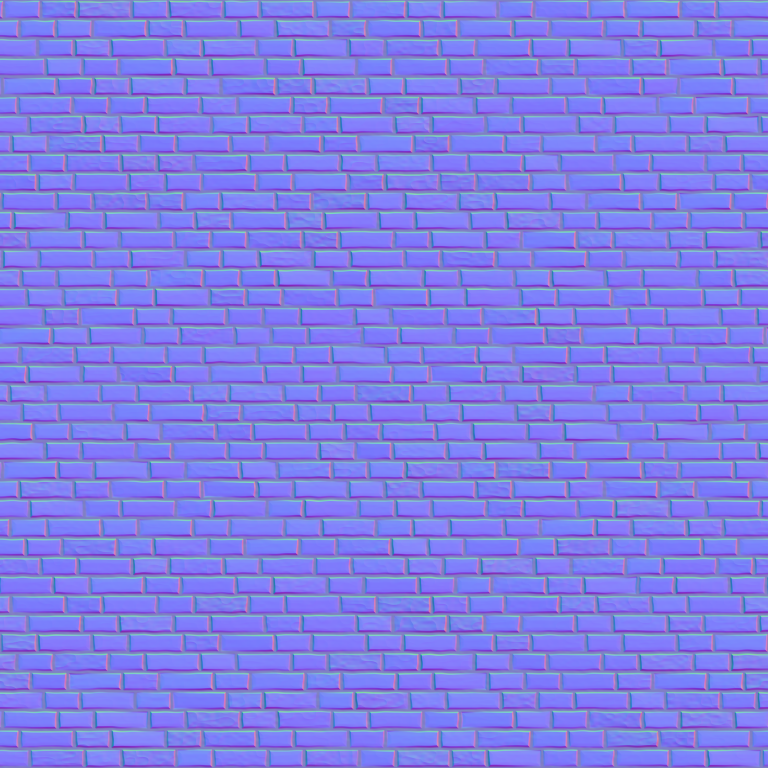
A Shadertoy shader for this texture map:

```glsl
// Tangent-space normal map of a worn brick wall: 40 courses of long and short bricks.
// A height field of bevelled, wobbly boxes is differentiated and encoded as colour;
// every course wraps after 42 width units, and all the noise is periodic.

const float COURSES = 40.0;
const float UNITS = 42.0;          // a long brick is 3 units wide, a short one 2
const float PAIRS = 8.0;           // long + short pairs, then one extra short brick
const float MORTAR_HALF = 0.0006;
const float CORNER = 0.0018;
const float DEPTH = 0.0016;
const float SLOPE_STEP = 0.0005;

struct Brick {
    vec2 p;         // position from the brick centre, in canvas units
    vec2 halfSize;
    vec2 id;
};

float hash(vec2 p) {
    vec3 q = fract(vec3(p.xyx) * 0.1031);
    q += dot(q, q.yzx + 33.33);
    return fract((q.x + q.y) * q.z);
}

// Value noise that repeats after a whole number of cells
float noise(vec2 uv, vec2 cells) {
    vec2 p = uv * cells;
    vec2 i = floor(p);
    vec2 f = fract(p);
    f = f * f * (3.0 - 2.0 * f);
    vec2 a = mod(i, cells);
    vec2 b = mod(i + 1.0, cells);
    return mix(mix(hash(a), hash(vec2(b.x, a.y)), f.x),
               mix(hash(vec2(a.x, b.y)), hash(b), f.x), f.y);
}

// Each course drifts sideways by an irregular amount
float courseOffset(float row) {
    return 33.6 - 0.75 * row + 0.6 * (hash(vec2(row, 7.0)) - 0.5);
}

Brick brickAt(vec2 uv) {
    float y = uv.y * COURSES;
    float row = mod(floor(y), COURSES);
    float x = mod(uv.x * UNITS - courseOffset(row), UNITS);
    float pair = min(floor(x / 5.0), PAIRS);
    float local = x - 5.0 * pair;
    bool extra = pair > PAIRS - 0.5;
    float isShort = extra ? 1.0 : step(3.0, local);
    float start = extra ? 0.0 : 3.0 * isShort;
    float width = 3.0 - isShort;
    vec2 cell = vec2(1.0 / UNITS, 1.0 / COURSES);
    vec2 p = vec2(local - start - 0.5 * width, fract(y) - 0.5) * cell;
    return Brick(p, 0.5 * vec2(width, 1.0) * cell, vec2(pair * 2.0 + isShort, row));
}

float roundedBox(vec2 p, vec2 halfSize, float radius) {
    vec2 q = abs(p) - halfSize + radius;
    return length(max(q, 0.0)) + min(max(q.x, q.y), 0.0) - radius;
}

// x: height, y: length of the encoded normal
vec2 surface(vec2 uv) {
    // Uneven edges
    vec2 wobble = vec2(noise(uv, vec2(90.0, 110.0)), noise(uv + 0.37, vec2(70.0, 50.0))) - 0.5;
    Brick b = brickAt(uv + 0.0012 * wobble);
    float shrink = MORTAR_HALF + 0.0007 * hash(b.id + 5.0);
    float d = roundedBox(b.p, b.halfSize - shrink, CORNER);

    // Crisp upper arris, softer lower one, and a faint rounding further in
    float bevel = mix(0.0034, 0.0022, smoothstep(-b.halfSize.y, b.halfSize.y, b.p.y));
    float face = smoothstep(0.0, bevel, -d);
    float crown = smoothstep(0.0, 0.0075, -d);

    // Broad patches of wear, and bricks that stand out or lean differently
    float wear = noise(uv, vec2(7.0, 9.0));
    float depth = DEPTH * (0.45 + 0.6 * hash(b.id + 61.0) + 0.5 * wear);
    vec2 tilt = 0.13 * (vec2(hash(b.id + 11.0), hash(b.id + 23.0)) - 0.5);
    float rough = smoothstep(0.55, 1.15, hash(b.id + 41.0) + 0.4 * (wear - 0.5));

    // Fine grain and creases
    float grain = noise(uv, vec2(150.0, 230.0));
    float crease = 1.0 - abs(2.0 * noise(uv + 0.19, vec2(64.0, 120.0)) - 1.0);
    float relief = (0.12 + 0.88 * rough) * (0.0006 * grain + 0.0005 * crease * crease);
    relief += 0.0004 * crown + dot(b.p, tilt);
    float height = face * (depth + relief) + (1.0 - face) * 0.0004 * grain;

    // Recesses and pitted faces hold a shorter, greyer normal
    float clean = 0.8 * smoothstep(0.0, 0.8, face) + 0.2 * crown;
    float shade = mix(0.54, 0.98, clean) - 0.1 * rough * rough * face;
    return vec2(height, shade);
}

vec3 wallNormal(vec2 uv) {
    vec2 e = vec2(SLOPE_STEP, 0.0);
    vec2 left = surface(uv - e.xy);
    vec2 right = surface(uv + e.xy);
    vec2 below = surface(uv - e.yx);
    vec2 above = surface(uv + e.yx);
    vec2 slope = vec2(right.x - left.x, above.x - below.x) / (2.0 * SLOPE_STEP);
    float shade = 0.25 * (left.y + right.y + below.y + above.y);
    return normalize(vec3(-slope, 1.0)) * shade;
}

void mainImage(out vec4 fragColor, in vec2 fragCoord) {
    // Four samples per pixel
    vec3 n = vec3(0.0);
    for (int i = 0; i < 4; i++) {
        vec2 shift = vec2(float(i % 2), float(i / 2)) * 0.5 - 0.25;
        n += 0.25 * wallNormal((fragCoord + shift) / iResolution.xy);
    }
    fragColor = vec4(0.5 + 0.5 * n, 1.0);
}
```
